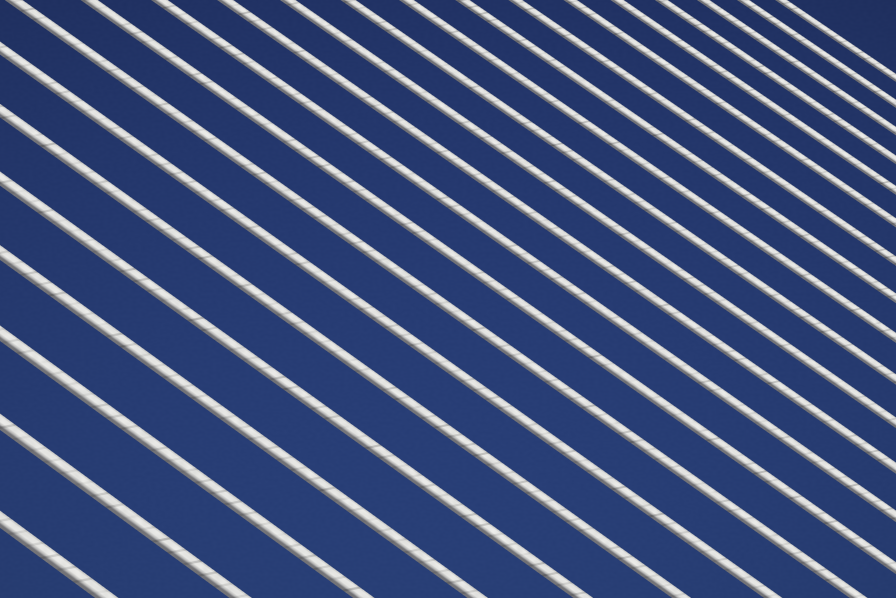
A WebGL 1 fragment shader for this pattern:

```glsl
precision highp float;
// Twenty-two white stay cables receding diagonally across a deep blue sky.

uniform vec2 u_resolution;

vec2 hashGradient(vec2 cell) {
  float angle = 6.2832 * fract(sin(dot(cell, vec2(41.3, 289.1))) * 4375.85);
  return vec2(cos(angle), sin(angle));
}

float gradientNoise(vec2 p) {
  vec2 i = floor(p);
  vec2 f = fract(p);
  vec2 w = f * f * f * (f * (f * 6.0 - 15.0) + 10.0);
  float a = dot(hashGradient(i), f);
  float b = dot(hashGradient(i + vec2(1.0, 0.0)), f - vec2(1.0, 0.0));
  float c = dot(hashGradient(i + vec2(0.0, 1.0)), f - vec2(0.0, 1.0));
  float d = dot(hashGradient(i + vec2(1.0, 1.0)), f - vec2(1.0, 1.0));
  return mix(mix(a, b, w.x), mix(c, d, w.x), w.y);
}

// Sky: lighter towards the bottom, darker in the corners.
vec3 skyColor(vec2 uv) {
  vec3 sky = mix(vec3(0.160, 0.250, 0.470), vec3(0.135, 0.205, 0.410), uv.y);
  vec2 fromCenter = uv - vec2(0.47, 0.45);
  sky *= 1.03 - 0.22 * dot(fromCenter, fromCenter);
  return sky + 0.008 * gradientNoise(uv * 190.0);
}

// Round cable: across runs from -1 (sunlit upper edge) to 1 (shaded lower edge).
vec3 cableColor(float across, float along, float id, float blur) {
  vec3 color = mix(vec3(0.78, 0.78, 0.77), vec3(0.90, 0.90, 0.89),
                   smoothstep(-1.0, -0.6, across));
  color = mix(color, vec3(0.76, 0.76, 0.755), smoothstep(-0.1, 0.3, across));
  color = mix(color, vec3(0.45, 0.45, 0.465), smoothstep(0.2, 0.65, across));

  // Helical seams, worn unevenly along the length.
  float seamDistance = abs(fract(along + 0.32 * across) - 0.5);
  float seam = 1.0 - smoothstep(0.03, 0.08 + blur, seamDistance);
  float wear = gradientNoise(vec2(along * 0.63, id * 7.31));
  color *= 1.0 - seam * clamp(0.10 + 0.18 * wear, 0.0, 0.2);
  return color * (1.0 + 0.05 * gradientNoise(vec2(along * 2.3, id * 3.7 + across)));
}

void main() {
  // Canvas width is one unit; y runs downward from the top edge.
  float pixel = 1.0 / u_resolution.x;
  vec2 p = vec2(gl_FragCoord.x, u_resolution.y - gl_FragCoord.y) * pixel;
  vec3 color = skyColor(gl_FragCoord.xy / u_resolution);

  for (int i = 0; i < 22; i++) {
    float id = float(i);
    float nearness = 1.0 / (id + 20.0);

    // Perspective spacing with small irregularities in the hanging points.
    float bump = (id - 11.5) / 3.0;
    float midHeight = 46.71 * nearness - 1.3875
                    + 0.0052 * exp(-bump * bump) - 0.0039 * step(15.5, id);
    float slope = 0.737 - 0.0049 * id + 0.0001 * id * id;

    vec2 direction = normalize(vec2(1.0, slope));
    vec2 offset = p - vec2(0.5, midHeight);
    float distanceAcross = dot(offset, vec2(-direction.y, direction.x));
    float radius = 0.155 * nearness;
    float coverage = clamp((radius - abs(distanceAcross)) / pixel + 0.5, 0.0, 1.0);

    if (coverage > 0.0) {
      float seamSpacing = 0.45 * nearness;
      float across = clamp(distanceAcross / radius, -1.0, 1.0);
      float along = dot(offset, direction) / seamSpacing;
      vec3 cable = cableColor(across, along, id, pixel / seamSpacing);
      color = mix(color, cable, coverage);
    }
  }

  gl_FragColor = vec4(color, 1.0);
}
```
